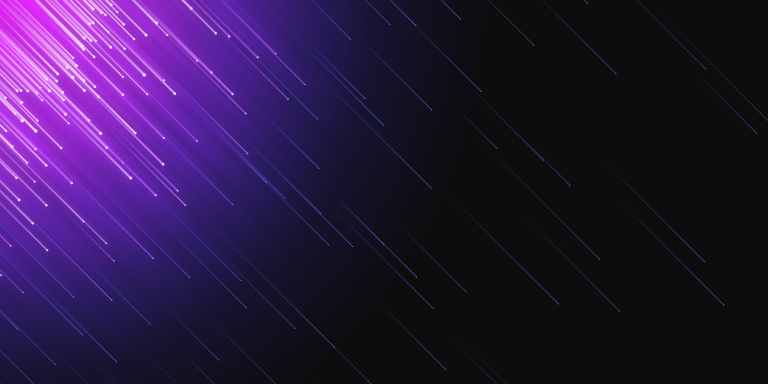
This background is drawn by a Shadertoy shader. Its source:

```glsl
// Meteor streaks raining diagonally out of a magenta corner glow into the dark.

const int STREAKS = 185;
const vec2 FALL = vec2(0.7071, -0.7071);   // shared direction of travel
const vec2 CORNER = vec2(0.0, 1.0);        // centre of the glow

float hash(float n) {
    return fract(sin(n * 127.1 + 3.7) * 4375.85);
}

float noise(float x) {
    float f = fract(x);
    return mix(hash(floor(x)), hash(floor(x) + 1.0), f * f * (3.0 - 2.0 * f));
}

// Radial ramp: magenta, violet, indigo, then near black
vec3 glowColor(float r) {
    vec3 c = mix(vec3(0.86, 0.13, 0.95), vec3(0.62, 0.15, 0.83), smoothstep(0.0, 0.36, r));
    c = mix(c, vec3(0.33, 0.13, 0.62), smoothstep(0.32, 0.64, r));
    c = mix(c, vec3(0.17, 0.11, 0.39), smoothstep(0.58, 0.83, r));
    c = mix(c, vec3(0.09, 0.075, 0.19), smoothstep(0.76, 1.02, r));
    return mix(c, vec3(0.05, 0.05, 0.053), smoothstep(0.92, 1.32, r));
}

// White-pink close to the corner, violet further out, blue in the dark
vec3 streakColor(float r, float tint) {
    vec3 c = mix(vec3(1.0, 0.84, 1.0), vec3(0.75, 0.32, 1.0),
                 smoothstep(0.38, 0.68, r + 0.3 * (tint - 0.5)));
    return mix(c, vec3(0.34, 0.43, 0.95), smoothstep(0.68, 0.92, r + 0.2 * (tint - 0.5)));
}

void mainImage(out vec4 fragColor, in vec2 fragCoord) {
    vec2 p = fragCoord / iResolution.y;
    float px = 1.0 / iResolution.y;

    // Glow with a faint grain running along the fall direction
    float r = distance(p, CORNER);
    float across = dot(p, vec2(-FALL.y, FALL.x));
    float grain = noise(across * 45.0) + 0.5 * noise(across * 110.0) - 0.75;
    vec3 color = glowColor(r) * (1.0 + 0.14 * grain * (1.0 - smoothstep(0.5, 1.2, r)));

    // Streaks: heads fan out from the corner, dense near it and sparse far away
    for (int i = 0; i < STREAKS; i++) {
        float id = float(i);
        float t = (id + hash(id)) / float(STREAKS);
        float angle = 1.5708 * fract(id * 0.618 + 0.15 * hash(id + 300.0));
        float reach = 0.24 + 1.9 * t * t;
        vec2 head = CORNER + reach * vec2(cos(angle), -sin(angle));

        float near = 1.0 - smoothstep(0.5, 0.95, reach);
        float len = mix(0.16, 0.52, hash(id + 600.0));
        float width = mix(0.0008, mix(0.0018, 0.0034, hash(id + 900.0)), near);

        // Distance to the streak axis, brightening from tail to head
        vec2 d = p - head;
        float along = dot(d, FALL);
        float side = abs(dot(d, vec2(-FALL.y, FALL.x)));
        float fade = clamp(1.0 + along / len, 0.0, 1.0);
        float gap = length(vec2(side, max(along, 0.0)));
        float line = clamp(0.5 + (width - gap) / px, 0.0, 1.0);
        float halo = 0.13 * near * exp(-gap / 0.008);

        vec3 tint = streakColor(reach, hash(id + 1200.0));
        float strength = mix(0.55, 0.95, hash(id + 1500.0));
        color = mix(color, tint, fade * strength * max(line, halo));

        // Bright bead at the tip
        float bead = clamp(0.5 + (width * 1.3 - length(d)) / px, 0.0, 1.0);
        color = mix(color, mix(tint, vec3(1.0), 0.6), bead * mix(0.4, 0.9, near));
    }

    // A few dim specks
    for (int i = 0; i < 6; i++) {
        vec2 speck = vec2(2.0 * hash(float(i) + 40.0), hash(float(i) + 80.0));
        float dotMask = clamp(0.5 + (0.001 - distance(p, speck)) / px, 0.0, 1.0);
        color = mix(color, vec3(0.3, 0.33, 0.6), 0.5 * dotMask);
    }

    fragColor = vec4(color, 1.0);
}
```
